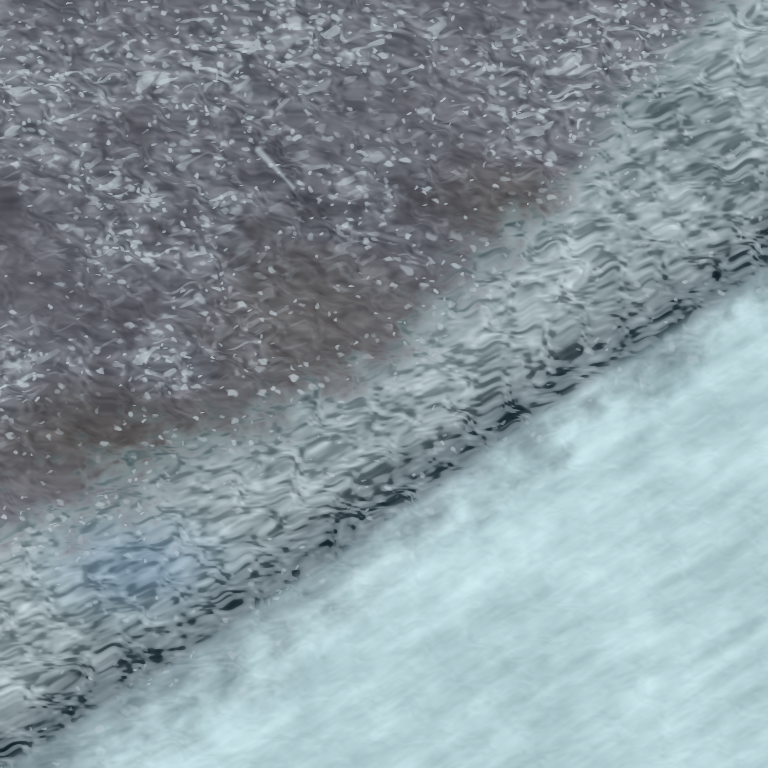
A three.js fragment shader for this texture:

```glsl
// Gravel slope meeting a sheet of pale ice along a diagonal edge.
// Distance fields place rock, gravel band, dark seam and ice; stretched
// noise and jittered pebble cells supply the surface detail.
varying vec2 vUv;

const vec3 ROCK = vec3(0.375, 0.378, 0.408);
const vec3 BROWN = vec3(0.350, 0.340, 0.340);
const vec3 FROST = vec3(0.455, 0.480, 0.520);
const vec3 GRAVEL = vec3(0.560, 0.620, 0.635);
const vec3 BLUE = vec3(0.440, 0.540, 0.630);
const vec3 SEAM = vec3(0.370, 0.425, 0.455);
const vec3 ICE_RIM = vec3(0.530, 0.605, 0.635);
const vec3 ICE = vec3(0.710, 0.820, 0.840);
const vec3 PEBBLE = vec3(0.770, 0.815, 0.840);
const float EDGE_SLOPE = 0.665;
const float EDGE_OFFSET = -0.006;
const vec2 GRAIN_SCALE = vec2(65.0, 145.0);

float hash(vec2 p) {
  vec3 q = fract(vec3(p.xyx) * 0.1031);
  q += dot(q, q.yzx + 33.33);
  return fract((q.x + q.y) * q.z);
}

float noise(vec2 p) {
  vec2 i = floor(p), f = fract(p);
  f = f * f * (3.0 - 2.0 * f);
  return mix(mix(hash(i), hash(i + vec2(1, 0)), f.x),
             mix(hash(i + vec2(0, 1)), hash(i + vec2(1, 1)), f.x), f.y);
}

// Four octaves, centred on zero
float fbm(vec2 p) {
  float sum = 0.0, amp = 0.53;
  for (int i = 0; i < 4; i++) {
    sum += amp * (noise(p) - 0.5);
    p = mat2(0.8, 0.6, -0.6, 0.8) * p * 2.03 + 17.3;
    amp *= 0.5;
  }
  return sum;
}

vec2 rotate(vec2 p, float a) {
  return vec2(cos(a) * p.x + sin(a) * p.y, cos(a) * p.y - sin(a) * p.x);
}

// Fine elongated grain, centred on zero
float grainAt(vec2 p, float tilt) {
  vec2 g = rotate(p, tilt) * GRAIN_SCALE + 2.0 * noise(p * 40.0);
  return 0.6 * noise(g) + 0.4 * noise(g * 1.8 + 8.0) - 0.5;
}

// Soft elliptical patch, 1 at its centre
float patchAt(vec2 p, float x, float y, float rx, float ry) {
  vec2 q = (p - vec2(x, y)) / vec2(rx, ry);
  return exp(-dot(q, q));
}

// Coverage of scattered lumpy stones, one candidate per cell
float pebbles(vec2 p, float amount) {
  p += 0.5 * vec2(noise(p * 1.7), noise(p * 1.7 + 40.0));
  float cover = 0.0;
  for (int k = 0; k < 9; k++) {
    vec2 id = floor(p) + vec2(mod(float(k), 3.0), floor(float(k) / 3.0)) - 1.0;
    float size = hash(id + 31.7);
    vec2 centre = id + 0.15 + 0.7 * vec2(hash(id + 5.1), hash(id + 71.9));
    float radius = mix(0.25, 0.65, size * size);
    vec2 q = rotate(p - centre, 3.0 * size) * vec2(0.85, 1.2);
    float stone = 1.0 - smoothstep(radius * 0.4, radius, length(q));
    float present = smoothstep(0.0, 0.12, amount - hash(id));
    cover = max(cover, stone * present * mix(0.5, 1.0, hash(id + 12.3)));
  }
  return cover;
}

float segment(vec2 p, vec2 a, vec2 b) {
  vec2 ab = b - a;
  return length(p - a - ab * clamp(dot(p - a, ab) / dot(ab, ab), 0.0, 1.0));
}

void main() {
  vec2 p = vUv;
  float broad = fbm(p * 7.0), ragged = fbm(p * 30.0 + 4.0);
  float rockGrain = grainAt(p, -0.4), bandGrain = grainAt(p, 0.12);

  // Layout: distance above the ice, and height above the gravel band
  float d = (p.y - EDGE_SLOPE * p.x - EDGE_OFFSET) * 0.833 + 0.012 * (noise(p * 9.0) - 0.5);
  float rise = p.y - (0.35 + 0.1 * p.x + 0.65 * p.x * p.x) + 0.14 * broad + 0.12 * ragged;
  float rock = smoothstep(-0.05, 0.05, rise + 0.08 * bandGrain);
  float ice = 1.0 - smoothstep(-0.012, 0.008, d + 0.012 * bandGrain);

  // Frosted clusters on the rock, bare brown ground between them
  float frost = patchAt(p, 0.23, 0.75, 0.14, 0.15) + patchAt(p, 0.37, 0.96, 0.17, 0.08)
    + patchAt(p, 0.49, 0.73, 0.09, 0.08) + patchAt(p, 0.78, 0.90, 0.18, 0.12)
    + patchAt(p, 0.02, 0.90, 0.11, 0.13) + 0.7 * patchAt(p, 0.20, 0.53, 0.15, 0.05)
    + 0.6 * patchAt(p, 0.01, 0.50, 0.05, 0.08);
  frost = clamp(frost * (1.05 + 2.0 * broad + 2.2 * ragged), 0.0, 1.0);
  float bare = patchAt(p, 0.66, 0.74, 0.08, 0.05) + patchAt(p, 0.39, 0.58, 0.13, 0.10)
    + patchAt(p, 0.13, 0.43, 0.20, 0.06);
  vec3 ground = mix(ROCK, BROWN, min(bare, 1.0)) + 0.12 * broad + 0.10 * ragged;
  ground = mix(ground, FROST, 0.7 * frost) + rockGrain * mix(0.13, 0.36, frost);
  ground = mix(ground, PEBBLE, 0.6 * frost * smoothstep(0.08, 0.28, bandGrain));
  ground -= 0.07 * (1.0 - smoothstep(0.0, 0.03, segment(p, vec2(0.31, 0.84), vec2(0.43, 0.70)) + 0.03 * ragged));

  // Gravel band, darkening into broken shadow at the seam
  vec3 band = GRAVEL + 0.20 * broad + 0.16 * ragged + 0.40 * bandGrain;
  band = mix(band, BLUE + 0.3 * bandGrain, 0.7 * patchAt(p, 0.18, 0.26, 0.11, 0.06));
  float seam = exp(-pow(max(d - 0.012, 0.0) / 0.05, 2.0));
  band = mix(band, SEAM + 0.34 * bandGrain + 0.15 * ragged, 0.75 * seam);
  band -= 0.14 * smoothstep(0.04, 0.22, -bandGrain) * (0.35 + seam);
  vec3 color = mix(band, ground, rock);

  // Pebbles gather on frost and along the upper rim of the band
  float amount = mix(0.16, 0.08 + 0.48 * frost, rock) + 0.24 * exp(-pow(rise / 0.06, 2.0));
  float stones = max(pebbles(p * vec2(80.0, 105.0), amount), pebbles(p * 48.0 + 9.0, amount * 0.3));
  color = mix(color, PEBBLE, stones * mix(0.55, 0.75, rock));

  // Ice brightens away from its mottled rim, streaked along the slope
  float streak = fbm(rotate(p, 0.56) * vec2(9.0, 50.0));
  float depth = smoothstep(-0.01, 0.06 + 0.13 * (1.0 - p.x), -d + 0.10 * broad + 0.08 * ragged);
  vec3 sheet = mix(ICE_RIM, ICE, depth) + 0.16 * streak + 0.10 * broad
    + 0.10 * ragged + mix(0.16, 0.06, depth) * bandGrain;
  sheet = mix(sheet, PEBBLE, 0.65 * pebbles(p * 70.0, 0.24) * (1.0 - depth));
  color = mix(color, sheet, ice);

  // Pale sliver lying in the groove
  float sliver = segment(p, vec2(0.336, 0.805), vec2(0.382, 0.756)) + 0.006 * ragged;
  color = mix(color, PEBBLE, 0.65 * (1.0 - smoothstep(0.0, 0.006, sliver)));
  gl_FragColor = vec4(clamp(color, 0.0, 1.0), 1.0);
}
```
